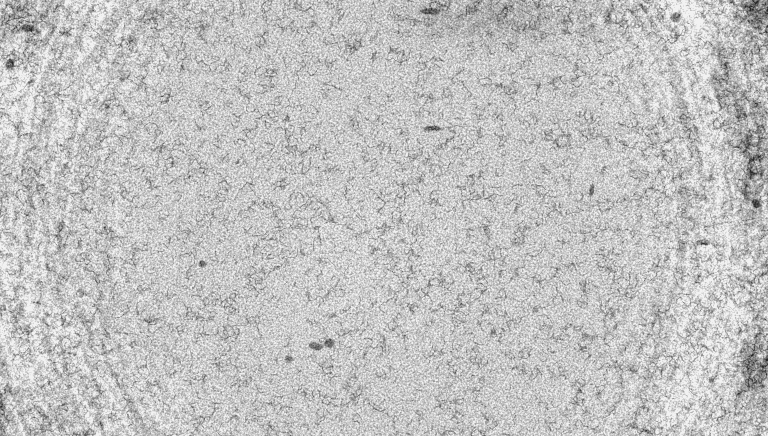
Reproduce this texture procedurally as a WebGL 1 fragment shader.

```glsl
precision highp float;
// Pale weathered stone with fine grain, short cracks, worn elliptical rings and dark stains.
uniform vec2 u_resolution;

#define BASE_TONE 0.795
#define GRAIN_FREQ 205.0
#define GRAIN_GAIN 0.27
#define MOTTLE_GAIN 0.17
#define CRACK_GAIN 0.20
#define CRACK_WIDTH 0.0030
#define RING_CENTER vec2(0.885, 0.50)
#define RING_SQUASH 0.88
#define RING_GAIN 0.17
#define STAIN_GAIN 0.27
#define SPOT_GAIN 0.36

vec2 hash2(vec2 p) {
  vec3 q = fract(p.xyx * vec3(0.1031, 0.1030, 0.0973));
  q += dot(q, q.yzx + 33.33);
  return fract((q.xx + q.yz) * q.zy);
}

float corner(vec2 cell, vec2 offset) {
  float a = 6.2832 * hash2(cell).x;
  return dot(vec2(cos(a), sin(a)), offset);
}

// Gradient noise, about -0.7 to 0.7
float noise(vec2 p) {
  p += 400.0;
  vec2 i = floor(p), f = fract(p);
  vec2 w = f * f * f * (f * (f * 6.0 - 15.0) + 10.0);
  vec2 e = vec2(1.0, 0.0);
  return mix(mix(corner(i, f), corner(i + e, f - e), w.x),
             mix(corner(i + e.yx, f - e.yx), corner(i + e.xx, f - e.xx), w.x), w.y);
}

mat2 turn(float a) { return mat2(cos(a), sin(a), -sin(a), cos(a)); }

float glow(vec2 p, vec2 center, vec2 size) {
  vec2 d = (p - center) / size;
  return exp(-dot(d, d));
}

float spot(vec2 p, vec2 center, vec2 size) {
  return 1.0 - smoothstep(0.6, 1.2, length((p - center) / size));
}

float circle(vec2 p, vec2 center, float radius) {
  return 1.0 - smoothstep(0.001, 0.005, abs(length(p - center) - radius));
}

// Short thin lines along the zero contours of warped noise
float cracks(vec2 p, float density) {
  float sum = 0.0;
  for (int k = 0; k < 3; k++) {
    float s = float(k);
    float freq = 30.0 + 13.0 * s;
    vec2 q = turn(0.7 + 1.3 * s) * p + 7.3 * s;
    q += 0.009 * vec2(noise(q * 60.0), noise(q * 60.0 + 31.0));
    float line = 1.0 - smoothstep(0.0, CRACK_WIDTH, abs(noise(q * freq)) / freq);
    sum += line * smoothstep(0.04, 0.35, noise(q * 29.0 + 57.0) + density);
  }
  return min(sum, 1.5);
}

void main() {
  vec2 p = gl_FragCoord.xy / u_resolution.y;
  vec2 warp = vec2(noise(p * 24.0), noise(p * 24.0 + 19.0));
  vec2 wp = p + 0.022 * warp;

  // Thin elliptical rings, strongest at the left and right borders
  vec2 q = (p - RING_CENTER) * vec2(1.0, RING_SQUASH);
  float r = length(q) + 0.008 * warp.x;
  vec2 dir = q / max(length(q), 0.001);
  float rim = smoothstep(0.45, 0.80, r);
  float side = smoothstep(0.3, 0.85, abs(dir.x));
  float lane = 9.0 * step(0.0, q.x);
  float bands = 0.7 * noise(vec2(r * 30.0, dir.y * 2.2 + lane))
              + noise(vec2(r * 75.0, dir.y * 5.0 + 40.0 + lane))
              + 0.6 * noise(vec2(r * 130.0, dir.y * 12.0 + 80.0));
  float tone = BASE_TONE + RING_GAIN * bands * rim * (0.3 + 0.7 * side);
  tone += 0.05 * exp(-pow((r - 0.795) / 0.035, 2.0)) * side * step(0.0, q.x);
  tone -= 0.035 * exp(-pow((r - 0.70) / 0.035, 2.0)) * side * step(q.x, 0.0);
  tone += 0.025 * rim;

  // Broad stains along the right edge, top and corners
  float stain = glow(wp, vec2(1.725, 0.62), vec2(0.035, 0.17));
  stain += glow(wp, vec2(1.735, 0.15), vec2(0.05, 0.075));
  stain += 0.9 * glow(wp, vec2(1.75, 0.98), vec2(0.07, 0.09));
  stain += 0.7 * glow(wp, vec2(1.65, 0.83), vec2(0.022, 0.065));
  stain += 0.55 * glow(wp, vec2(1.13, 0.96), vec2(0.17, 0.055));
  stain += 0.5 * glow(wp, vec2(0.03, 0.97), vec2(0.07, 0.06));
  stain += 0.6 * glow(wp, vec2(0.0, 0.06), vec2(0.03, 0.06));
  tone -= STAIN_GAIN * stain * (0.9 + 0.9 * noise(p * 36.0));
  tone += 0.03 * glow(p, vec2(0.83, 0.42), vec2(0.22, 0.16));

  // Blotches that gather at the rim, then fine grain
  float mottle = 0.2 * noise(p * 6.0) + 0.4 * noise(p * 34.0 + 5.0)
               + 0.8 * noise(turn(0.4) * p * 62.0) + 0.8 * noise(turn(0.9) * p * 105.0);
  tone += MOTTLE_GAIN * mottle * (0.4 + 0.8 * rim + 0.5 * stain);
  float grain = noise(turn(0.5) * p * GRAIN_FREQ) + 0.8 * noise(turn(1.1) * p * GRAIN_FREQ * 1.5);
  tone += GRAIN_GAIN * grain;

  // Cracks
  float density = 0.02 + 0.12 * min(stain, 1.0) + 0.05 * rim
                + 0.06 * glow(p, vec2(0.85, 0.5), vec2(0.3, 0.2)) + 0.25 * noise(p * 7.0 + 3.0);
  tone -= CRACK_GAIN * cracks(p, density);

  // Distinct dark marks and two faint circles
  vec2 sp = p + 0.010 * warp;
  float marks = spot(sp, vec2(0.725, 0.209), vec2(0.017, 0.009)) + spot(sp, vec2(0.757, 0.211), vec2(0.014, 0.010));
  marks += spot(sp, vec2(0.993, 0.705), vec2(0.024, 0.007)) + spot(sp, vec2(0.985, 0.972), vec2(0.026, 0.010));
  marks += spot(sp, vec2(0.065, 0.938), vec2(0.018, 0.009)) + spot(sp, vec2(0.023, 0.850), vec2(0.010, 0.016));
  marks += spot(sp, vec2(1.548, 0.959), vec2(0.011)) + spot(sp, vec2(1.733, 0.535), vec2(0.014, 0.010));
  marks += spot(sp, vec2(0.461, 0.394), vec2(0.010, 0.007)) + spot(sp, vec2(1.355, 0.567), vec2(0.006, 0.014));
  marks += 0.7 * spot(sp, vec2(0.664, 0.175), vec2(0.008)) + 0.7 * spot(sp, vec2(1.613, 0.445), vec2(0.016, 0.008));
  marks += 0.45 * circle(sp, vec2(1.290, 0.677), 0.014) + 0.45 * circle(sp, vec2(1.700, 0.320), 0.022);
  tone -= SPOT_GAIN * min(marks, 1.0);

  gl_FragColor = vec4(vec3(clamp(tone, 0.15, 0.95)), 1.0);
}
```
